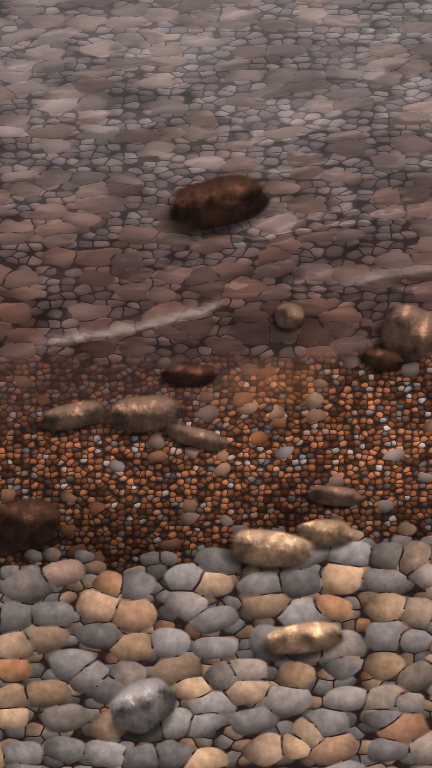
Reproduce this texture procedurally as a WebGL 1 fragment shader.

```glsl
precision highp float;
uniform vec2 u_resolution;
#define GREY vec3(.6, .55, .53)
#define WARM vec3(.8, .63, .5)
#define CREVICE vec3(.15, .11, .11)
#define RUST vec3(.6, .36, .23)
#define WET_SAND vec3(.25, .18, .17)
#define NEAR_WATER vec3(.29, .23, .22)
#define FAR_WATER vec3(.44, .41, .41)
#define FOAM vec3(.7, .63, .59)
#define DARK vec3(.27, .18, .14)
#define BROWN vec3(.47, .36, .3)

vec2 hash2(vec2 p) {
  return fract(sin(vec2(dot(p, vec2(127.1, 311.7)), dot(p, vec2(269.5, 183.3)))) * 43758.5);
}

float noise(vec2 p) {
  vec2 i = floor(p), f = p - i, u = f * f * (3. - 2. * f), e = vec2(1, 0);
  float a = dot(hash2(i) * 2. - 1., f);
  float b = dot(hash2(i + e) * 2. - 1., f - e);
  float c = dot(hash2(i + e.yx) * 2. - 1., f - e.yx);
  float d = dot(hash2(i + 1.) * 2. - 1., f - 1.);
  return mix(mix(a, b, u.x), mix(c, d, u.x), u.y);
}

float fbm(vec2 p) {
  float sum = 0., amp = 1.;
  for (int i = 0; i < 4; i++) {
    sum += amp * noise(p);
    p = p * 2.1 + 7.3;
    amp *= .55;
  }
  return sum;
}

vec2 rotate(vec2 p, float a) {
  return vec2(cos(a) * p.x + sin(a) * p.y, cos(a) * p.y - sin(a) * p.x);
}

float roundness(vec2 q) {
  vec2 s = pow(abs(q) + 1e-4, vec2(2.6));
  return pow(s.x + s.y, .385);
}

// Packed stones below a height: light, tint, tone, coverage
vec4 stones(vec2 p, vec2 size, float seed, float top) {
  vec2 g = p / size, nearQ = vec2(0), traits = vec2(0);
  float d1 = 4., d2 = 4., bump = .22 * noise(g * 1.7 + seed);
  for (int k = 0; k < 9; k++) {
    vec2 cell = floor(g) + vec2(mod(float(k), 3.), floor(float(k) / 3.)) - 1.;
    vec2 r = hash2(cell + seed), s = hash2(cell + seed + 17.3);
    vec2 centre = cell + .15 + .7 * r;
    if (centre.y * size.y + .07 * s.x > top) continue;
    vec2 q = rotate(g - centre, s.y * 1.5 - .75) / (vec2(.5, .44) + .24 * s.yx);
    float d = roundness(q) + bump;
    if (d < d1) { d2 = d1; d1 = d; nearQ = q; traits = fract(r * 7. + s.yx); }
    else d2 = min(d2, d);
  }
  float soft = min(.5, .08 + 2. / (u_resolution.x * size.y));
  float light = .83 + dot(nearQ, vec2(.1, .28)) - .22 * d1 * d1;
  return vec4(light, traits, smoothstep(0., soft, min(1. - d1, d2 - d1)));
}

vec3 pebbleColor(vec4 s, vec2 p) {
  vec3 c = mix(GREY, WARM, smoothstep(.3, .95, s.y));
  c = mix(c, RUST, .65 * smoothstep(.86, .95, s.z));
  return c * s.x * (.82 + .45 * s.z) * (1. + .22 * fbm(p * 45.));
}

// Single rock with a lit crown, rough faces and a cast shadow
void rock(inout vec3 col, vec2 p, float x, float y, float w, float h, float angle, vec3 tint) {
  vec2 c = vec2(x, y), q = rotate(p - c, angle) / vec2(w, h);
  if (dot(q, q) > 9.) return;
  float rough = fbm(p * 26. + c * 40.);
  float d = roundness(q) + .22 * noise(q * 1.4 + c * 30.) + .07 * rough;
  col *= .4 + .6 * smoothstep(.75, 1.25, length(q + vec2(.15, .35)));
  float crown = smoothstep(-.15, .65, q.y + .2 * q.x + .35 * rough);
  vec3 face = tint * (.55 + .75 * crown + .35 * rough) * (1.05 - .3 * d * d);
  face += tint * vec3(.45, .36, .28) * crown * smoothstep(.1, .5, rough);
  float soft = .05 + 1. / (u_resolution.x * h);
  col = mix(face, col, smoothstep(1. - soft, 1. + soft, d));
}

vec3 water(vec2 p) {
  float far = smoothstep(.9, 1.75, p.y), swell = fbm(p * vec2(4, 13));
  vec2 bed = p + .011 * swell + vec2(0, .4 * (p.y - .85) * (p.y - .85));
  vec4 s = stones(bed, vec2(.085, .05), 3., 9.), t = stones(bed, vec2(.036, .024), 8., 9.);
  float lit = mix(t.x * t.w * (.5 + .8 * t.z), s.x * (.55 + .75 * s.z), s.w * step(.35, s.y));
  vec3 col = mix(NEAR_WATER, FAR_WATER, far) * mix(.55 + .75 * lit, .8 + .4 * lit, far);
  col *= mix(vec3(1), vec3(1.12, .97, .88), s.y * (1. - .5 * far));
  // Ripples, strongest beside the dark rock
  float wave = noise(vec2(p.x * 5. + swell, p.y * 36. - p.x * 5. + 2.5 * swell));
  float crest = pow(1. - min(1., abs(wave) * 1.5), 6.);
  vec2 eddy = (p - vec2(.76, 1.3)) / vec2(.32, .18);
  float strength = .07 + .17 * exp(-dot(eddy, eddy)) + .06 * far;
  col += FOAM * crest * strength * smoothstep(-.3, .4, swell);
  return col * (1. + .35 * wave + .22 * swell);
}

float foamLine(vec2 p, float height, float left, float right) {
  float d = p.y - height + .012 * noise(p * 18.);
  float ends = smoothstep(left, left + .12, p.x) * smoothstep(right, right - .04, p.x);
  return exp(-d * d * (d > 0. ? 4e3 : 12e3)) * ends * (.75 + .5 * fbm(p * vec2(30, 70)));
}

vec3 gravel(vec2 p) {
  float patches = fbm(p * 5.);
  float dry = smoothstep(.06, -.07, p.y - .8 - .14 * smoothstep(.3, .9, p.x) + .06 * patches);
  vec4 s = stones(p, vec2(.017, .014), 21., 9.), m = stones(p, vec2(.042, .031), 33., 9.);
  vec3 grain = mix(RUST, GREY, smoothstep(.7, .95, s.y)) * s.x * (.45 + .85 * s.z);
  vec3 col = mix(CREVICE, grain, .2 + .8 * s.w);
  col = mix(col, mix(RUST, GREY, m.y) * m.x * .9, m.w * step(.86, m.z));
  col *= (1. + .4 * patches) * mix(.75, 1.1, smoothstep(.45, .75, p.y));
  vec2 glow = (p - vec2(.64, .88)) / vec2(.13, .06);
  col = mix(mix(WET_SAND, col, .45), col, dry);
  return col + vec3(.25, .16, .1) * exp(-dot(glow, glow)) * (.5 + .6 * s.z);
}

void main() {
  vec2 p = gl_FragCoord.xy / u_resolution.x;
  float shore = .925 + .04 * p.x + .035 * noise(p * 7.);
  vec3 c = mix(gravel(p), water(p), smoothstep(-.025, .035, p.y - shore));
  float foam = foamLine(p, .97 + .1 * p.x + .2 * p.x * p.x, .04, .53);
  foam += .7 * foamLine(p, 1.007 + .15 * p.x, .74, 1.2);
  c = mix(c, FOAM, clamp(foam * .8, 0., .85));
  // Rocks from the shallows down to the gravel
  rock(c, p, .505, 1.308, .112, .056, .22, DARK);
  rock(c, p, .67, 1.046, .034, .03, -.2, BROWN);
  rock(c, p, .95, 1.01, .066, .06, -.4, BROWN);
  rock(c, p, .885, .945, .046, .025, -.2, DARK);
  rock(c, p, .44, .91, .062, .024, 0., DARK);
  rock(c, p, .336, .82, .082, .041, .1, BROWN);
  rock(c, p, .172, .815, .075, .03, .2, BROWN);
  rock(c, p, .455, .764, .07, .023, -.25, BROWN);
  rock(c, p, .777, .63, .062, .023, -.1, BROWN);
  rock(c, p, .06, .565, .078, .06, .1, DARK);
  // Pebble bank
  float bank = .52 + .06 * smoothstep(.4, 1., p.x);
  c = mix(c, CREVICE, .85 * smoothstep(-.03, -.12, p.y - bank));
  vec4 s = stones(p, vec2(.046, .034), 51., bank);
  c = mix(c, pebbleColor(s, p) * .75, s.w);
  s = stones(p, vec2(.092, .066), 64., bank);
  c = mix(c, pebbleColor(s, p), s.w);
  rock(c, p, .752, .544, .066, .031, -.05, WARM * .8);
  rock(c, p, .627, .508, .092, .042, -.05, WARM * .9);
  rock(c, p, .705, .3, .09, .036, .15, WARM * .9);
  rock(c, p, .33, .145, .076, .054, .5, GREY);
  gl_FragColor = vec4(clamp(c, 0., 1.), 1);
}
```
